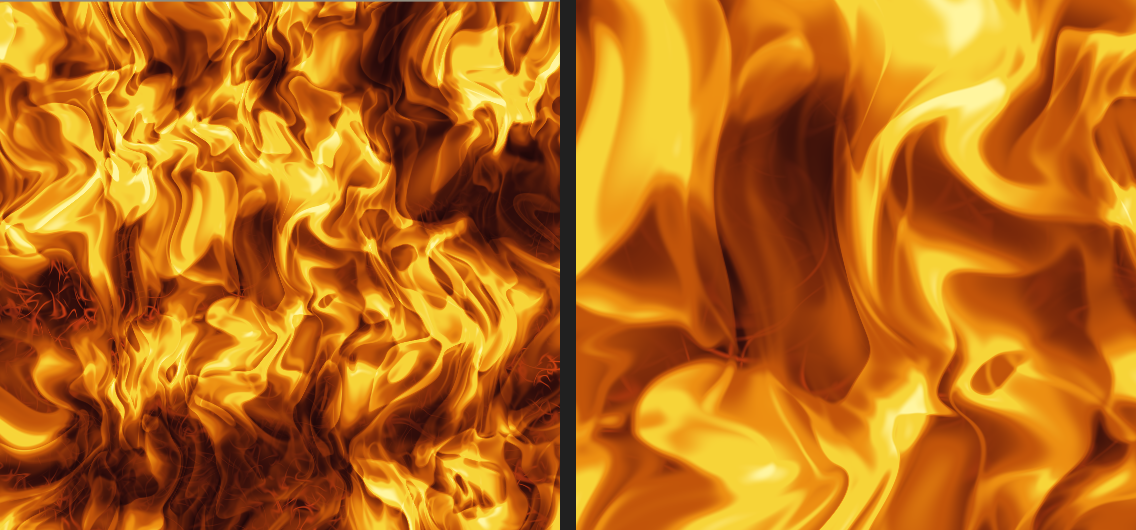
Left: the whole. Right: its middle third, enlarged.
Reproduce this texture procedurally as a Shadertoy shader.

```glsl
// A wall of fire over a dark bed of glowing straw.
// Domain-warped gradient noise is folded into translucent sheets with crisp
// rims; the summed heat is coloured by a soot-to-yellow ramp.

#define SHEET_SCALE vec2(6.6, 3.6)
#define SHEET_FOLDS 1.6
#define RIM_WIDTH 0.13
#define SWIRL 0.085
#define CURL 0.028
#define BED_HEIGHT 0.36
#define BED_DARKNESS 0.24
#define HEAT_GAIN 1.0
#define STRAW_SCALE 21.0
#define STRAW_GLOW 0.45

vec2 hash2(vec2 p) {
    vec2 k = vec2(dot(p, vec2(127.1, 311.7)), dot(p, vec2(269.5, 183.3)));
    return fract(sin(k) * 43758.5453) * 2.0 - 1.0;
}

// Gradient noise, roughly -1 to 1
float noise(vec2 p) {
    vec2 i = floor(p), f = p - i;
    vec2 u = f * f * f * (f * (f * 6.0 - 15.0) + 10.0);
    vec2 e = vec2(0.0, 1.0);
    float low = mix(dot(hash2(i), f), dot(hash2(i + e.yx), f - e.yx), u.x);
    float high = mix(dot(hash2(i + e.xy), f - e.xy), dot(hash2(i + e.yy), f - e.yy), u.x);
    return 1.6 * mix(low, high, u.y);
}

float fbm(vec2 p, int octaves, float gain) {
    float sum = 0.0, amp = 1.0;
    for (int i = 0; i < octaves; i++) {
        sum += amp * noise(p);
        p = mat2(1.6, 1.1, -1.1, 1.6) * p + 7.3;
        amp *= gain;
    }
    return sum;
}

vec2 warp(vec2 p, float scale, float amount) {
    vec2 q = p * scale;
    return p + amount * vec2(noise(q + 3.7), noise(q + 21.4));
}

// Repeated folds: a sharp bright rim on one side, a soft fade on the other
float flameSheet(vec2 p, float folds) {
    float s = fract(fbm(p, 2, 0.4) * folds);
    return smoothstep(0.0, RIM_WIDTH, s) * pow(1.0 - s, 1.5) * 1.2;
}

// Thin bright threads along the zero lines of the noise
float filaments(vec2 p, float width) {
    return 1.0 - smoothstep(0.0, width, abs(noise(p)));
}

// Curly fibres in several directions
float straw(vec2 p) {
    float glow = 0.0;
    for (int i = 0; i < 4; i++) {
        float a = float(i) * 0.85 + 0.3;
        vec2 q = mat2(cos(a), sin(a), -sin(a), cos(a)) * p;
        q = warp(q, 14.0, 0.02) * STRAW_SCALE * vec2(2.4, 1.0) + float(i) * 13.1;
        float broken = smoothstep(-0.1, 0.4, noise(q * 0.6 + 40.0));
        glow = max(glow, filaments(q, 0.15) * broken);
    }
    return glow;
}

vec3 fireRamp(float h) {
    vec3 c = mix(vec3(0.06, 0.01, 0.02), vec3(0.19, 0.05, 0.04), smoothstep(0.0, 0.12, h));
    c = mix(c, vec3(0.48, 0.16, 0.04), smoothstep(0.10, 0.29, h));
    c = mix(c, vec3(0.76, 0.33, 0.04), smoothstep(0.27, 0.52, h));
    c = mix(c, vec3(0.93, 0.56, 0.07), smoothstep(0.52, 0.78, h));
    c = mix(c, vec3(0.97, 0.83, 0.22), smoothstep(0.77, 1.02, h));
    return mix(c, vec3(1.0, 0.96, 0.62), smoothstep(1.2, 1.6, h));
}

void mainImage(out vec4 fragColor, in vec2 fragCoord) {
    vec2 uv = fragCoord / iResolution.xy;
    vec2 p = fragCoord / iResolution.y;

    // Large swirls, then small curls
    vec2 swirled = warp(p, 4.6, SWIRL);
    vec2 curled = warp(swirled, 13.0, CURL);

    // Where the fire burns: strongest at the top, weakest over the bed
    float band = (uv.y - BED_HEIGHT) / 0.22;
    float bias = 0.12 + 0.26 * (uv.y - 0.4) - BED_DARKNESS * exp(-band * band) * (0.3 + 0.8 * uv.x);
    float body = fbm(curled * vec2(5.6, 3.6) + 5.2, 3, 0.5) + bias;
    body = mix(0.17, 1.0, smoothstep(-0.5, 0.55, body));

    // Overlapping sheets, broad to fine
    float broad = flameSheet(curled * SHEET_SCALE + 1.3, SHEET_FOLDS);
    float fine = flameSheet(warp(curled, 9.0, 0.035) * SHEET_SCALE * 1.9 + 31.0, SHEET_FOLDS);
    float threads = filaments(curled * vec2(17.0, 7.5) + 17.0, 0.2);
    float wisps = filaments(warp(curled, 16.0, 0.02) * vec2(30.0, 14.0) + 9.0, 0.2);
    float heat = HEAT_GAIN * body * (0.3 + 0.72 * broad + 0.5 * fine + 0.27 * threads + 0.2 * wisps);

    // Glowing straw shows through the dark lower part
    float bed = smoothstep(0.75, 0.4, uv.y) * smoothstep(0.45, 0.1, heat);
    float patches = smoothstep(-0.3, 0.5, noise(p * 4.0 + 60.0));
    vec3 color = fireRamp(heat);
    color += STRAW_GLOW * bed * (0.25 + patches) * straw(p) * vec3(1.0, 0.3, 0.06);

    // Thin grey strip along the top edge
    color = mix(color, vec3(0.56, 0.55, 0.50), smoothstep(0.996, 0.998, uv.y));
    fragColor = vec4(color, 1.0);
}
```
